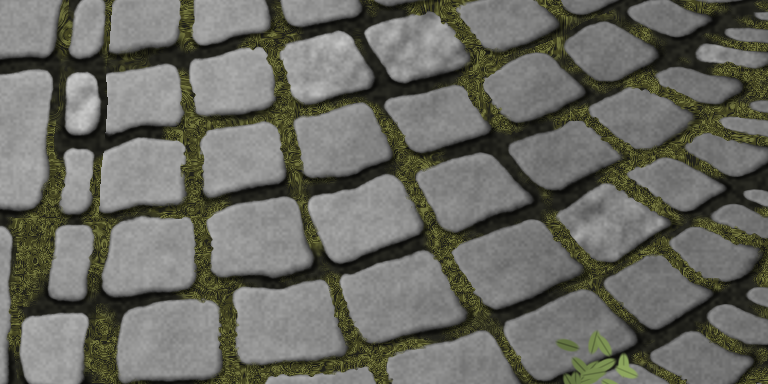
This texture is drawn by a WebGL 2 fragment shader. Its source:

```glsl
#version 300 es
precision highp float;
// Worn grey cobblestones laid in curved rows, with dark mossy joints.
uniform vec2 u_resolution;
out vec4 outColor;

const vec3 SOIL = vec3(0.12, 0.12, 0.10);
const vec3 MOSS_DARK = vec3(0.26, 0.26, 0.13);
const vec3 MOSS_LIGHT = vec3(0.45, 0.46, 0.25);
const vec3 LEAF = vec3(0.42, 0.49, 0.28);

struct Cell { vec2 local; vec2 size; vec2 id; };

float hash(vec2 p) {
  return fract(sin(dot(p, vec2(127.1, 311.7))) * 43758.5453);
}

float noise(vec2 p) {
  vec2 i = floor(p), f = fract(p);
  f = f * f * (3.0 - 2.0 * f);
  return mix(mix(hash(i), hash(i + vec2(1, 0)), f.x),
             mix(hash(i + vec2(0, 1)), hash(i + vec2(1, 1)), f.x), f.y);
}

float fbm(vec2 p) {
  float sum = 0.0, amp = 0.5;
  for (int i = 0; i < 4; i++) {
    sum += amp * noise(p);
    p = p * 2.03 + 17.3;
    amp *= 0.5;
  }
  return sum;
}

vec2 rotate(vec2 p, float a) {
  return mat2(cos(a), sin(a), -sin(a), cos(a)) * p;
}

float roundBox(vec2 p, vec2 halfSize, float radius) {
  vec2 q = abs(p) - halfSize + radius;
  return length(max(q, 0.0)) + min(max(q.x, q.y), 0.0) - radius;
}

// Stones of the curved rows, shrinking with distance; p.y runs downwards
Cell fanCell(float t, float row, float v, float height, float stretch) {
  float ts = t * (1.0 - 0.15 * v);
  float t2 = ts * ts, t4 = t2 * t2;
  float density = 1.13 - 0.08 * row;
  float k = density * (3.7 * ts + 0.055 * t4 * t4) + 0.1 - 0.03 * row * row;
  float col = max(round(k), 0.0);
  vec2 size = vec2(stretch / (density * (3.7 + 0.44 * t4 * t2 * ts)), height);
  return Cell(vec2(k - col, v) * size, size, vec2(col, row));
}

// Narrow upright stones and tall kerb stones along the left side
Cell sideCell(vec2 p, float r, float row, float height, float seam) {
  float left = row > 2.5 ? 0.04 : 0.18 - 0.09 * p.y;
  float kerb = row > 1.5 ? 0.04 : left;
  if (p.x < kerb) {
    float pair = (r + 0.5) * 0.5;
    vec2 size = vec2(0.3, 2.0 * height);
    vec2 local = vec2(p.x - kerb + 0.15, (fract(pair) - 0.5) * size.y);
    return Cell(local, size, vec2(-9.0, floor(pair)));
  }
  vec2 size = vec2(seam - left, height);
  return Cell(vec2(p.x - 0.5 * (left + seam), (r - row) * height), size, vec2(-5.0, row));
}

Cell pavingCell(vec2 p) {
  float t = p.x - 0.39, a = max(t, -0.1);
  float slope = 0.144 + 0.253 * a * a;
  float q = p.y + 0.144 * a + 0.0844 * a * a * a;
  float r = (sqrt(max(0.038 + 0.028 * (q - 0.247), 0.0)) - 0.195) / 0.014;
  float row = round(r), stretch = sqrt(1.0 + slope * slope);
  float height = (0.195 + 0.014 * row) / stretch;
  float seam = 0.287 - 0.05 * p.y;
  if (p.x < seam) return sideCell(p, r, row, height, seam);
  return fanCell(t, row, r - row, height, stretch);
}

vec3 stoneColor(vec2 p, Cell c, float d, float seed) {
  float tone = mix(0.61, 0.465, smoothstep(0.5, 1.5, p.x)) + 0.07 * (seed - 0.5);
  float rough = mix(0.12, 0.5, step(0.9, seed));
  vec2 s = p * 16.0 + seed * 31.0;
  tone += rough * (fbm(s) - fbm(s + vec2(0.25, 0.4)));
  tone += 0.08 * (fbm(p * 9.0) - 0.5) + 0.07 * (noise(p * 130.0) - 0.5);
  float side = c.local.y / c.size.y + 0.4 * c.local.x / c.size.x;
  tone += 0.05 * smoothstep(-0.022, -0.006, d) * smoothstep(0.0, -0.4, side);
  tone *= 1.0 - 0.45 * smoothstep(-0.02, 0.0, d) * smoothstep(0.0, 0.45, side);
  tone *= 1.0 - 0.35 * smoothstep(-0.008, 0.002, d);
  return tone * vec3(1.0, 1.0, 0.995);
}

vec3 mossColor(vec2 p) {
  vec2 blade = rotate(p, 2.5 * noise(p * 22.0) - 1.2) * vec2(120.0, 38.0);
  float tuft = 0.65 * noise(blade) + 0.35 * noise(p * 110.0);
  vec3 color = mix(SOIL, MOSS_DARK, smoothstep(0.2, 0.45, tuft));
  return mix(color, MOSS_LIGHT, smoothstep(0.48, 0.8, tuft));
}

// Small leafy plant: ellipses scattered around a centre
vec3 addLeaves(vec3 color, vec2 p, vec2 centre, float soft) {
  for (int i = 0; i < 14; i++) {
    float n = float(i), h = hash(vec2(n, 4.0));
    vec2 at = centre + (vec2(h, hash(vec2(n, 8.0))) - 0.5) * vec2(0.19, 0.12);
    vec2 q = rotate(p - at, 6.28 * hash(vec2(n, 2.0)));
    float d = (length(q / vec2(0.03, 0.014)) - 1.0) * 0.014;
    vec3 leaf = LEAF * (0.65 + 0.5 * h + 0.25 * smoothstep(0.0, 0.004, abs(q.y)));
    color = mix(color, leaf, smoothstep(soft, -soft, d));
  }
  return color;
}

void main() {
  vec2 p = gl_FragCoord.xy / u_resolution.y;
  p.y = 1.0 - p.y;
  float soft = max(0.003, 1.0 / u_resolution.y);
  // Uneven outlines
  vec2 wobble = vec2(noise(p * 11.0), noise(p * 11.0 + 40.0)) - 0.5;
  Cell c = pavingCell(p + 0.022 * wobble);
  float seed = hash(c.id + 3.7);
  vec2 gap = 0.013 + 0.008 * vec2(hash(c.id + 9.1), hash(c.id + 5.3));
  vec2 local = rotate(c.local, 0.09 * (seed - 0.5));
  float d = roundBox(local, 0.5 * c.size - gap, 0.032);
  d += 0.009 * (fbm(p * 38.0) - 0.47);
  // Joints: moss in patches, shade below each stone
  vec2 reach = abs(c.local) / c.size;
  float patches = fbm(p * 6.0 + 12.0) + 0.35 * (reach.x - reach.y);
  float moss = smoothstep(0.36, 0.52, patches);
  float shade = smoothstep(0.016, 0.004, d) * smoothstep(0.1, 0.4, c.local.y / c.size.y);
  vec3 green = mossColor(p);
  vec3 joint = mix(SOIL * (0.7 + 0.7 * noise(p * 90.0)), green, moss);
  joint *= 1.0 - 0.6 * shade;
  vec3 color = mix(joint, stoneColor(p, c, d, seed), smoothstep(soft, -soft, d));
  // Blades creeping over the rims
  float creep = d + 0.014 * noise(p * 85.0) * moss;
  float overhang = smoothstep(0.5, 0.62, patches) * smoothstep(-0.002, 0.003, creep - 0.003);
  color = mix(color, green, overhang * (1.0 - 0.6 * shade));
  color = addLeaves(color, p, vec2(1.57, 0.95), soft);
  outColor = vec4(color, 1.0);
}
```
